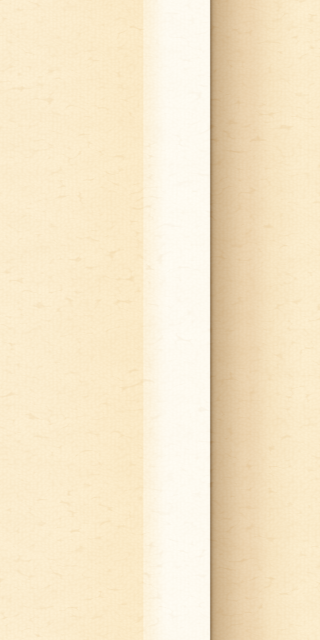
A Shadertoy shader for this background:

```glsl
// Cream paper with a bright vertical fold and a warm shadow along its right side.
// Colour ramps across the width set the panels; stretched cellular noise,
// layered sines and fine ribs give the paper its grain.

vec2 hash2(vec2 p) {
    p = vec2(dot(p, vec2(127.1, 311.7)), dot(p, vec2(269.5, 183.3)));
    return fract(sin(p) * 4375.85);
}

// Distance to the nearest scattered point, one per cell
float cellular(vec2 p) {
    vec2 cell = floor(p), local = fract(p);
    float nearest = 2.0;
    for (int y = -1; y <= 1; y++)
        for (int x = -1; x <= 1; x++) {
            vec2 offset = vec2(x, y);
            vec2 toPoint = offset + hash2(cell + offset) - local;
            nearest = min(nearest, dot(toPoint, toPoint));
        }
    return sqrt(nearest);
}

// Broad, uneven patches in roughly -1..1
float layeredSines(vec2 p) {
    float sum = 0.0, weight = 0.5;
    for (int i = 0; i < 4; i++) {
        sum += weight * sin(p.x + 1.7 * sin(p.y * 0.8)) * sin(p.y + 1.3 * sin(p.x * 0.7));
        p = mat2(1.5, 1.1, -1.1, 1.5) * p + 2.3;
        weight *= 0.6;
    }
    return sum;
}

// Paper relief: small fibres, horizontal flecks and vertical ribs
float paperGrain(vec2 p) {
    vec2 bent = p + 0.004 * vec2(sin(p.y * 61.0), sin(p.x * 47.0 + p.y * 19.0));
    float fibres = 0.48 - cellular(bent * vec2(80.0, 125.0));
    float flecks = smoothstep(0.58, 0.95, cellular(bent * vec2(32.0, 68.0) + 17.0));
    float patches = layeredSines(p * vec2(13.0, 29.0));
    float ribs = sin(p.x * 520.0);
    return 0.026 * fibres - 0.045 * flecks * (0.6 + 0.6 * patches)
         + 0.008 * patches + 0.003 * ribs;
}

void mainImage(out vec4 fragColor, in vec2 fragCoord) {
    vec2 uv = fragCoord / iResolution.xy;
    vec2 p = fragCoord / iResolution.x;
    float x = uv.x;
    float pixel = 1.0 / iResolution.x;

    // Cream sheet, slightly deeper just before the fold
    vec3 paper = mix(vec3(0.984, 0.925, 0.805), vec3(0.982, 0.914, 0.778),
                     smoothstep(0.1, 0.44, x));

    // Bright fold, soft on its left side
    vec3 fold = mix(vec3(0.988, 0.943, 0.848), vec3(0.995, 0.979, 0.938),
                    smoothstep(0.445, 0.53, x));
    vec3 color = mix(paper, fold, smoothstep(0.448 - pixel, 0.448 + pixel, x));

    // Shadow fading to the right, with a faint step where it ends
    vec3 shade = mix(vec3(0.81, 0.70, 0.545), vec3(0.925, 0.83, 0.685),
                     smoothstep(0.655, 0.78, x));
    shade = mix(shade, vec3(0.965, 0.891, 0.752), smoothstep(0.77, 0.86, x));
    shade = mix(shade, vec3(0.982, 0.921, 0.795), smoothstep(0.835, 0.95, x));
    float crease = exp(-max(x - 0.657, 0.0) / 0.006);
    shade -= crease * vec3(0.34, 0.34, 0.32);
    float shadowSide = smoothstep(0.657 - pixel, 0.657 + pixel, x);
    color = mix(color, shade, shadowSide);

    // Grain shows mostly in blue, and less on the bright fold
    float onFold = smoothstep(0.445, 0.52, x) * (1.0 - shadowSide);
    float grain = paperGrain(p) * mix(1.0, 0.6, onFold);
    color += grain * vec3(0.5, 0.95, 1.5);

    fragColor = vec4(clamp(color, 0.0, 1.0), 1.0);
}
```
